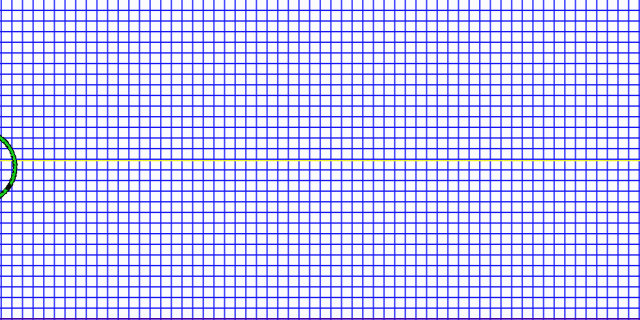
A WebGL 1 fragment shader for this pattern:

```glsl
precision highp float;
// Fine blue graph paper, about 60 by 30 square cells, with paler vertical rules,
// a yellow midline, a violet base rule and a worn green ring cut by the left edge.
// Rules are repeated bands; layered sines roughen and chip the ring.
uniform vec2 u_resolution;

// Antialiased coverage of a band at signed distance d from its centre
float band(float d, float halfWidth) {
    return clamp((halfWidth - abs(d)) * u_resolution.y + 0.5, 0.0, 1.0);
}

// Signed distance to the nearest of evenly spaced rules
float ruleDistance(float x, float spacing, float offset) {
    return (fract((x - offset) / spacing + 0.5) - 0.5) * spacing;
}

// Uneven wear, roughly -1 to 1
float wear(vec2 p) {
    return 0.5 * sin(p.x * 410.0 + 2.0 * sin(p.y * 190.0))
         + 0.5 * sin(p.y * 530.0 + 2.0 * sin(p.x * 270.0));
}

void main() {
    // Canvas height is one unit
    vec2 p = gl_FragCoord.xy / u_resolution.y;
    float spacing = 0.03323;
    vec3 color = vec3(0.99, 0.99, 1.0);

    // Grid: soft vertical rules below, darker horizontal rules above
    float vertical = band(ruleDistance(p.x, spacing, 0.0039), 0.0024);
    float horizontal = band(ruleDistance(p.y, spacing, 0.0039), 0.0021);
    horizontal *= step(p.y, 0.985);
    color = mix(color, vec3(0.27, 0.28, 1.0), vertical);
    color = mix(color, vec3(0.08, 0.08, 0.96), horizontal);

    // Base rule and midline
    color = mix(color, vec3(0.27, 0.0, 0.62), band(p.y - 0.0039, 0.0021));
    color = mix(color, vec3(0.93, 0.94, 0.15), band(p.y - 0.498, 0.0019));

    // Ring: ragged black stroke with a chipped green core
    vec2 fromCenter = p - vec2(-0.065, 0.479);
    float ringDistance = length(fromCenter) - 0.112;
    float rough = wear(p);
    color = mix(color, vec3(0.03, 0.07, 0.04),
                band(ringDistance, 0.0075 + 0.0012 * rough));
    float core = band(ringDistance + 0.001 * rough, 0.004 + 0.0018 * rough);
    float darkPatch = 1.0 - smoothstep(0.008, 0.014, length(p - vec2(0.025, 0.417)));
    color = mix(color, vec3(0.08, 0.82, 0.1), core * (1.0 - darkPatch));

    gl_FragColor = vec4(color, 1.0);
}
```
